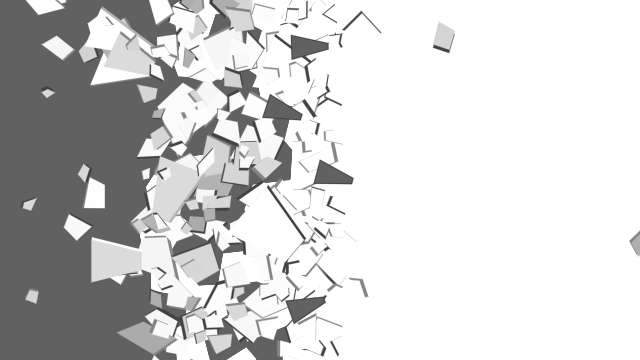
This background is drawn by a WebGL 1 fragment shader. Its source:

```glsl
precision highp float;
// A white wall bursting into shards over dark grey, intact on the right.
// Voronoi cells break up the wall; layered grids scatter convex shards, each
// with an offset copy beneath as its side; large plates and gaps lie on top.

uniform vec2 u_resolution;

#define BACKDROP vec3(0.38)
#define WALL vec3(1.0)
#define PALE vec3(0.86)
#define MID vec3(0.71)
#define SIDE vec3(0.52)
#define EDGE vec3(0.26)
#define BREAK_X 0.41      // left limit of the dense debris
#define SOLID_X 0.84      // the wall is whole beyond this
#define WALL_CELL 0.10
#define SHARD_CELL 0.19
#define SHARD_SIZE 0.34
#define THICKNESS 0.010

float pixel;

float hash(vec2 p) {
  return fract(sin(dot(p, vec2(127.1, 311.7))) * 43758.5);
}

vec2 hash2(vec2 p) {
  return vec2(hash(p), hash(p + 17.3));
}

float fill(float d) {
  return 1.0 - smoothstep(-pixel, pixel, d);
}

vec2 direction(float a) {
  return vec2(cos(a), sin(a));
}

// Convex four-sided shape with uneven corners, drawn out along one axis.
float polygon(vec2 q, vec2 seed, float radius) {
  float turn = 6.2832 * hash(seed + 3.1);
  vec2 axis = direction(turn + 0.6);
  q -= 0.3 * hash(seed + 4.3) * axis * dot(q, axis);
  float d = -1.0;
  for (int k = 0; k < 4; k++) {
    vec2 side = seed + float(k) * 1.7;
    float a = turn + 1.5708 * (float(k) + 0.5 * hash(side));
    d = max(d, dot(q, direction(a)) - radius * mix(0.4, 1.0, hash(side + 5.7)));
  }
  return d;
}

// Tilted box that narrows towards its right end.
float slab(vec2 q, vec2 halfSize, float angle) {
  vec2 along = direction(angle);
  q = vec2(dot(q, along), dot(q, vec2(-along.y, along.x)));
  vec2 reach = abs(q) - halfSize + vec2(0.0, 0.25 * q.x);
  return max(reach.x, reach.y);
}

vec3 drawPlate(vec3 color, vec2 q, vec2 halfSize, float angle, vec3 face, vec3 side) {
  vec2 offset = 0.7 * THICKNESS * direction(angle + 1.4);
  color = mix(color, side, fill(slab(q - offset, halfSize, angle)));
  return mix(color, face, fill(slab(q, halfSize, angle)));
}

// Left boundary of the debris, bulging near the top and below the middle.
float breakLine(float y) {
  float top = (y - 0.89) / 0.10;
  float low = (y - 0.26) / 0.08;
  return BREAK_X - 0.14 * exp(-top * top) - 0.13 * exp(-low * low);
}

// Winding channel through the debris where the backdrop shows.
float chasm(vec2 c) {
  float d = (c.x - 0.66 - 0.1 * cos(9.0 * (c.y - 0.62))) / 0.05;
  return exp(-d * d);
}

// Wall coverage: compares the nearest solid and the nearest missing cell.
float wallMask(vec2 p) {
  vec2 base = floor(p / WALL_CELL);
  float solid = 9.0;
  float missing = 9.0;
  for (int j = -1; j <= 1; j++) {
    for (int i = -1; i <= 1; i++) {
      vec2 id = base + vec2(float(i), float(j));
      vec2 c = (id + 0.1 + 0.8 * hash2(id)) * WALL_CELL;
      float d = length(p - c);
      float whole = smoothstep(breakLine(c.y) - 0.04, SOLID_X, c.x);
      whole *= 1.0 - 0.8 * chasm(c);
      if (hash(id + 41.0) < whole) solid = min(solid, d);
      else missing = min(missing, d);
    }
  }
  return fill(solid - missing);
}

// Chance that a shard sits at c: dense band, loose pieces on either side.
float density(vec2 c) {
  float start = breakLine(c.y);
  float band = smoothstep(start - 0.04, start + 0.05, c.x)
             * (1.0 - smoothstep(0.86, 1.04, c.x)) * (1.0 - 0.5 * chasm(c));
  float loose = c.x < start ? 0.11 : 0.005;
  return max(0.93 * band, loose);
}

vec3 drawShard(vec3 color, vec2 q, vec2 id, float radius, float whiteness) {
  vec2 offset = THICKNESS * direction(6.2832 * hash(id + 8.9));
  offset *= mix(0.3, 1.0, hash(id + 37.0));
  float tone = hash(id + 23.0) + whiteness;
  vec3 face = tone > 0.55 ? WALL : (tone > 0.2 ? PALE : MID);
  face -= 0.04 * hash(id + 29.0) * (1.0 - whiteness);
  vec3 side = hash(id + 31.0) > 0.5 ? SIDE : EDGE;
  color = mix(color, side, fill(polygon(q - offset, id, radius)));
  return mix(color, face, fill(polygon(q, id, radius)));
}

vec3 shardLayer(vec3 color, vec2 p, float cell, float seed) {
  vec2 base = floor(p / cell);
  float amount = smoothstep(0.04, 0.099, cell);
  for (int j = -1; j <= 1; j++) {
    for (int i = -1; i <= 1; i++) {
      vec2 grid = base + vec2(float(i), float(j));
      vec2 id = grid + seed;
      vec2 c = (grid + 0.15 + 0.7 * hash2(id)) * cell;
      if (hash(id + 11.0) < amount * density(c)) {
        float radius = cell * SHARD_SIZE * mix(0.65, 1.1, hash(id + 13.0));
        if (c.x < breakLine(c.y) || c.x > 1.04) radius = min(radius, 0.036);
        float whiteness = smoothstep(0.58, 0.9, c.x) * step(c.x, 1.04);
        color = drawShard(color, p - c, id, radius, whiteness);
      }
    }
  }
  return color;
}

void main() {
  vec2 p = gl_FragCoord.xy / u_resolution.y;
  pixel = 0.75 / u_resolution.y;

  vec3 color = mix(BACKDROP, WALL, wallMask(p));
  for (int n = 0; n < 4; n++) {
    float layer = float(n);
    color = shardLayer(color, p, SHARD_CELL - 0.03 * layer, 53.0 * layer + 7.0);
  }

  // Large plates: upper spur, lower spur, centre and rim.
  color = drawPlate(color, p - vec2(0.35, 0.885), vec2(0.1, 0.032), -0.4, WALL, MID);
  color = drawPlate(color, p - vec2(0.366, 0.835), vec2(0.062, 0.036), -0.44, PALE, SIDE);
  color = drawPlate(color, p - vec2(0.324, 0.275), vec2(0.07, 0.042), 0.0, PALE, WALL);
  color = drawPlate(color, p - vec2(0.475, 0.468), vec2(0.08, 0.045), -1.95, PALE, MID);
  color = drawPlate(color, p - vec2(0.8, 0.80), vec2(0.075, 0.058), -0.4, WALL, EDGE);
  color = shardLayer(color, p, SHARD_CELL - 0.12, 219.0);

  // Gaps zigzagging up the rim of the intact wall.
  for (int n = 0; n < 5; n++) {
    float k = float(n);
    vec2 c = vec2(0.85 + 0.08 * sin(2.4 * k + 3.1), 0.15 + 0.18 * k);
    float d = slab(p - c, vec2(0.052, 0.022), 0.35 * cos(1.2 * k));
    color = mix(color, EDGE, fill(d));
    color = mix(color, BACKDROP, fill(d + 0.003));
  }

  color = drawPlate(color, p - vec2(0.752, 0.36), vec2(0.088, 0.062), -0.71, WALL, EDGE);
  gl_FragColor = vec4(color, 1.0);
}
```
